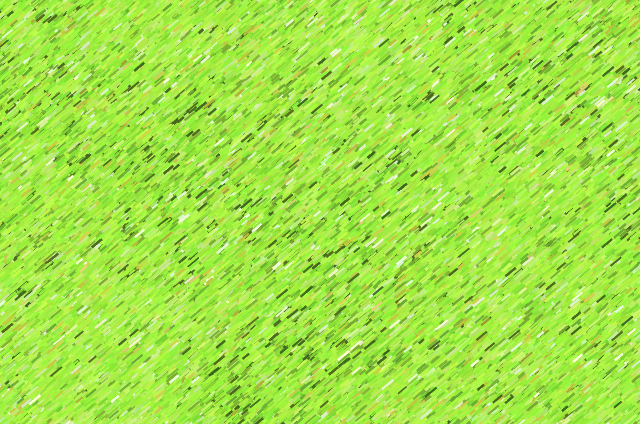
This texture is drawn by a Shadertoy shader. Its source:

```glsl
// Bright meadow-green surface covered in short slanted brush dabs.
// Several layers of jittered, staggered dabs overlap; each takes a random
// tone from a lime palette, biased by broad soft patches of light and shade.

float hash(ivec3 cell) {
    uvec3 v = uvec3(cell) * 1664525u + 1013904223u;
    v.x += v.y * v.z; v.y += v.z * v.x; v.z += v.x * v.y;
    v ^= v >> 16u;
    v.x += v.y * v.z; v.y += v.z * v.x; v.z += v.x * v.y;
    return float(v.z >> 8u) / 16777216.0;
}

float valueNoise(vec2 p, int seed) {
    ivec2 i = ivec2(floor(p));
    vec2 f = fract(p);
    f = f * f * (3.0 - 2.0 * f);
    float low = mix(hash(ivec3(i, seed)), hash(ivec3(i + ivec2(1, 0), seed)), f.x);
    float high = mix(hash(ivec3(i + ivec2(0, 1), seed)), hash(ivec3(i + 1, seed)), f.x);
    return mix(low, high, f.y);
}

// Palette from deep olive through lime to near white
vec3 dabColour(float tone, float tint, float shade) {
    vec3 colour = vec3(0.27, 0.39, 0.12);
    if (tone > 0.025) colour = vec3(0.46, 0.68, 0.20);
    if (tone > 0.10) colour = vec3(0.52, 0.86, 0.20);
    if (tone > 0.20) colour = vec3(0.60, 0.94, 0.22);
    if (tone > 0.49) colour = vec3(0.69, 0.95, 0.28);
    if (tone > 0.80) colour = vec3(0.75, 0.93, 0.42);
    if (tone > 0.94) colour = vec3(0.81, 0.93, 0.62);
    if (tone > 0.975) colour = vec3(0.91, 0.96, 0.84);
    // A few dabs turn to warm straw
    if (tint > 0.965) colour = mix(colour, vec3(0.78, 0.70, 0.26), 0.65);
    colour.r += 0.13 * (tint - 0.5);
    return colour * (1.0 + 0.10 * (shade - 0.5));
}

mat2 rotation(float angle) {
    float c = cos(angle), s = sin(angle);
    return mat2(c, -s, s, c);
}

void mainImage(out vec4 fragColor, in vec2 fragCoord) {
    vec2 uv = fragCoord / iResolution.y;
    float pixel = 1.0 / iResolution.y;
    vec3 colour = vec3(0.63, 0.92, 0.27);

    for (int layer = 0; layer < 6; layer++) {
        float k = float(layer);

        // Slanted, brick-staggered cells
        vec2 size = vec2(0.031 + 0.003 * mod(k, 3.0), 0.0066 + 0.0006 * mod(k * 2.0, 5.0));
        float angle = 0.74 + 0.025 * (mod(k * 3.0, 5.0) - 2.0);
        vec2 p = rotation(angle) * uv + vec2(0.0, 0.0023 * k);
        int row = int(floor(p.y / size.y));
        float stagger = hash(ivec3(row, layer, 91)) * size.x;
        int column = int(floor((p.x + stagger) / size.x));
        ivec3 id = ivec3(column, row, layer * 16);
        vec2 centre = (vec2(column, row) + 0.5) * size - vec2(stagger, 0.0);

        // Broad patches make dabs lighter or darker together
        vec2 place = centre * rotation(angle);
        float patches = 0.6 * valueNoise(place * 3.5, 7) + 0.4 * valueNoise(place * 11.0, 8) - 0.5;
        float tone = pow(hash(id), exp2(-1.6 * patches));

        // Rounded bar with varied length, width and position
        vec2 halfSize = size * vec2(mix(0.22, 0.48, hash(id + ivec3(0, 0, 1))),
                                    mix(0.28, 0.50, hash(id + ivec3(0, 0, 2))));
        vec2 slack = 0.5 * size - halfSize;
        vec2 jitter = vec2(hash(id + ivec3(0, 0, 3)), hash(id + ivec3(0, 0, 4))) * 2.0 - 1.0;
        vec2 edge = abs(p - centre - slack * jitter) - halfSize + 0.001;
        float dist = length(max(edge, 0.0)) + min(max(edge.x, edge.y), 0.0) - 0.001;

        float cover = 1.0 - smoothstep(-0.6 * pixel, 0.6 * pixel, dist);
        vec3 dab = dabColour(tone, hash(id + ivec3(0, 0, 5)), hash(id + ivec3(0, 0, 6)));
        colour = mix(colour, dab, cover * 0.95);
    }

    fragColor = vec4(clamp(colour, 0.0, 1.0), 1.0);
}
```
